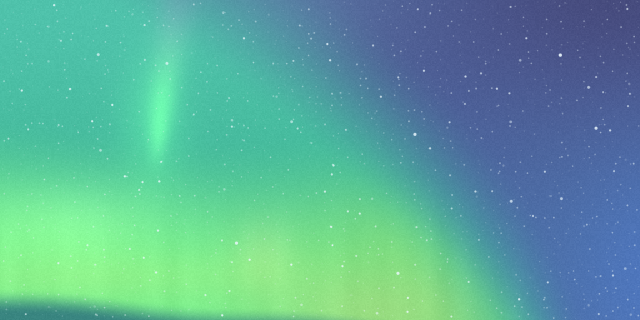
A Shadertoy shader for this texture:

```glsl
// Green aurora with a slender light ray, fading into a starry blue night sky.

vec2 hash2(vec2 cell) {
    vec3 q = fract(cell.xyx * vec3(0.1031, 0.1030, 0.0973));
    q += dot(q, q.yzx + 33.33);
    return fract((q.xx + q.yz) * q.zy);
}

// Soft elliptical glow
float glow(vec2 p, vec2 center, vec2 radius) {
    vec2 d = (p - center) / radius;
    return exp(-dot(d, d));
}

// One jittered star in each cell, mostly dim
float starLayer(vec2 p, float density, float radius, float rarity) {
    vec2 cell = floor(p * density);
    vec2 star = (cell + 0.15 + 0.7 * hash2(cell + density)) / density;
    float power = pow(hash2(cell + 71.0 + density).x, rarity);
    float r = radius * (0.55 + 0.45 * power);
    float soft = 0.75 / iResolution.y;
    return power * (1.0 - smoothstep(r - soft, r + soft, length(p - star)));
}

vec3 nightSky(vec2 p) {
    vec3 sky = mix(vec3(0.30, 0.44, 0.66), vec3(0.30, 0.35, 0.57), smoothstep(0.1, 1.0, p.y));
    sky = mix(sky, vec3(0.27, 0.28, 0.47), 0.8 * glow(p, vec2(1.95, 1.05), vec2(0.45, 0.28)));
    sky = mix(sky, vec3(0.31, 0.47, 0.76), 0.8 * glow(p, vec2(2.05, 0.12), vec2(0.25, 0.35)));
    return mix(sky, vec3(0.38, 0.52, 0.68), 0.6 * glow(p, vec2(0.85, 1.0), vec2(0.4, 0.25)));
}

vec3 aurora(vec2 p, float inside) {
    vec3 teal = mix(vec3(0.27, 0.73, 0.61), vec3(0.31, 0.76, 0.67), smoothstep(0.4, 1.0, p.y));
    float band = 1.0 - smoothstep(0.18, 0.62, p.y + 0.04 * sin(p.x * 3.0 - 0.6));
    vec3 green = mix(vec3(0.47, 0.93, 0.55), vec3(0.49, 0.86, 0.50), smoothstep(0.5, 1.4, p.x));
    vec3 color = mix(teal, green, band * smoothstep(-0.05, 0.34, inside));

    // Bright patches within the low band
    color += vec3(0.09, 0.08, 0.05) * glow(p, vec2(0.22, 0.31), vec2(0.28, 0.13));
    color += vec3(0.10, 0.02, 0.03) * glow(p, vec2(0.82, 0.21), vec2(0.10, 0.11));
    color += vec3(0.11, 0.00, 0.00) * glow(p, vec2(1.15, 0.02), vec2(0.32, 0.13));
    color += vec3(0.07, 0.01, -0.01) * glow(p, vec2(0.30, 0.13), vec2(0.6, 0.08));

    // Faint vertical curtains
    float curtain = sin(p.x * 31.0 + 1.5 * sin(p.x * 13.0)) + 0.6 * sin(p.x * 67.0);
    color += 0.009 * curtain * (1.0 - smoothstep(0.1, 0.5, p.y));

    // Tapered ray leaning right toward the top
    float rise = p.y - 0.46;
    float axis = 0.487 + 0.06 * rise + 0.14 * rise * rise;
    float width = 0.022 + 0.085 * max(rise, 0.0);
    float across = (p.x - axis) / width;
    float ray = exp(-across * across) * smoothstep(-0.03, 0.14, rise);
    vec3 rayColor = mix(vec3(0.42, 0.95, 0.68), vec3(0.44, 0.74, 0.73), smoothstep(0.65, 1.0, p.y));
    color = mix(color, rayColor, 0.72 * ray);
    color += vec3(0.05, 0.10, 0.03) * glow(p, vec2(0.48, 0.62), vec2(0.10, 0.19));

    // Dim teal gap under the left of the band
    float floorLine = 0.055 - 0.075 * p.x + 0.008 * sin(p.x * 8.0);
    float gap = 1.0 - smoothstep(floorLine - 0.035, floorLine + 0.045, p.y);
    return mix(color, vec3(0.21, 0.50, 0.50), 0.95 * gap);
}

void mainImage(out vec4 fragColor, in vec2 fragCoord) {
    vec2 p = fragCoord / iResolution.y;

    // Curved right border, wider and softer near the top
    float border = 1.68 - 0.55 * p.y - 0.42 * p.y * p.y;
    float inside = border - p.x;
    float softness = mix(0.15, 0.42, p.y);
    float cover = smoothstep(-softness, softness, inside);
    vec3 color = mix(nightSky(p), aurora(p, inside), cover);

    // Three sizes of star
    float stars = starLayer(p, 9.0, 0.0052, 5.0);
    stars += 0.85 * starLayer(p, 19.0, 0.0034, 3.5);
    stars += 0.5 * starLayer(p, 42.0, 0.0024, 4.0);
    color = mix(color, vec3(0.93, 0.98, 1.0), min(stars, 1.0));

    // Fine sky grain
    color += 0.025 * (hash2(floor(p * 256.0)).x - 0.5);
    fragColor = vec4(clamp(color, 0.0, 1.0), 1.0);
}
```
